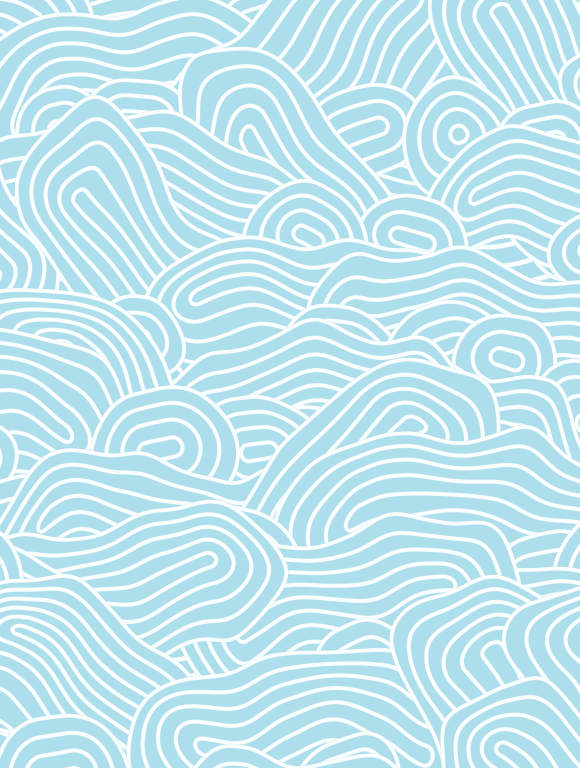
Write a WebGL 2 fragment shader that draws this pattern.

```glsl
#version 300 es
precision highp float;
// Overlapping hand-drawn waves: banded domes, long swells and curling crests in white line on pale blue.

uniform vec2 u_resolution;
out vec4 fragColor;

vec2 hash2(vec2 p) {
  vec2 q = vec2(dot(p, vec2(127.1, 311.7)), dot(p, vec2(269.5, 183.3)));
  return fract(sin(q) * 43758.545);
}

// Gradient noise, roughly -0.6 to 0.6
float slope(vec2 cell, vec2 corner, vec2 f) {
  float angle = 6.2832 * hash2(cell + corner).x;
  return dot(vec2(cos(angle), sin(angle)), f - corner);
}

float gradientNoise(vec2 p) {
  vec2 i = floor(p), f = p - i;
  vec2 u = f * f * f * (f * (f * 6.0 - 15.0) + 10.0);
  float low = mix(slope(i, vec2(0, 0), f), slope(i, vec2(1, 0), f), u.x);
  float high = mix(slope(i, vec2(0, 1), f), slope(i, vec2(1, 1), f), u.x);
  return mix(low, high, u.y);
}

// Distance to a level spine of the given half length, arched by bend
float spineDistance(vec2 q, float halfLength, float bend) {
  q.y += bend * q.x * q.x;
  return length(vec2(max(abs(q.x) - halfLength, 0.0), q.y));
}

// Evenly thick lines at every multiple of spacing in a depth field
float lines(float depth, float spacing, float steepness, float pixel) {
  float gap = abs(fract(depth / spacing + 0.5) - 0.5) * spacing / steepness;
  return 1.0 - smoothstep(0.0026 - 0.8 * pixel, 0.0026 + 0.8 * pixel, gap);
}

void main() {
  float pixel = 1.0 / u_resolution.y;
  float aspect = u_resolution.x * pixel;
  vec2 p = gl_FragCoord.xy * pixel;

  // Rippled ground, seen only through gaps
  float ground = p.y + 0.04 * gradientNoise(p * vec2(8.0, 5.0));
  float ink = lines(ground, 0.022, 1.0, pixel);

  // Rows from back (top) to front (bottom), swells alternating with domes
  for (int row = 0; row < 21; row++) {
    bool swellRow = row % 2 == 0;
    float stepX = swellRow ? 0.27 : 0.125;
    int count = int(ceil(aspect / stepX)) + 2;
    float seed = float(row) * 7.3;
    vec2 ripple = vec2(gradientNoise(p * vec2(5.0, 8.0) + seed + 40.0),
                       gradientNoise(p * vec2(8.5, 5.0) + seed));
    ripple *= swellRow ? vec2(0.03, 0.052) : vec2(0.012, 0.02);

    for (int k = 0; k < count; k++) {
      int column = row % 4 < 2 ? k : count - 1 - k;
      vec2 id = vec2(float(column) + 3.0, float(row) + 11.0);
      vec2 jitter = hash2(id) - 0.5;
      vec2 kind = hash2(id + 57.0);
      vec2 size = hash2(id + 113.0);
      if (!swellRow && kind.x < 0.28) continue;

      vec2 centre = vec2((float(column) - 0.5 + 0.6 * jitter.x) * stepX,
                         1.17 - 0.07 * float(row) + 0.05 * jitter.y);
      float spacing = mix(0.0195, 0.0235, size.x);
      float bands = 2.5 + floor(2.0 * size.y);
      float halfLength = 0.025 * kind.y;
      float tilt = 0.8 * jitter.x;
      float bend = 1.5;

      if (swellRow) {
        bool curl = kind.x < 0.36;
        bands += curl ? 2.0 : 1.0;
        halfLength = mix(0.1, 0.17, kind.y);
        tilt = curl ? -0.95 + 0.6 * jitter.y : 0.5 * jitter.y;
        if (curl && size.x > 0.72) tilt = -tilt;
        bend = curl ? 2.4 * sign(-tilt) * (size.y - 0.2) : 1.4 * size.x;
      }

      vec2 axis = vec2(cos(tilt), sin(tilt));
      vec2 v = p + ripple - centre;
      vec2 q = vec2(dot(v, axis), dot(v, vec2(-axis.y, axis.x)));
      float d = spineDistance(q, halfLength, bend);
      float steepness = max(length(vec2(dFdx(d), dFdy(d))) / pixel, 0.45);

      // Half a band at the spine keeps the core open; the rim is a line
      float depth = bands * spacing - d;
      float cover = smoothstep(-0.8 * pixel, 0.8 * pixel, depth / steepness + 0.0026);
      ink = mix(ink, lines(depth, spacing, steepness, pixel), cover);
    }
  }

  vec3 water = vec3(0.68, 0.87, 0.92);
  vec3 foam = vec3(0.985, 0.995, 1.0);
  fragColor = vec4(mix(water, foam, ink), 1.0);
}
```
